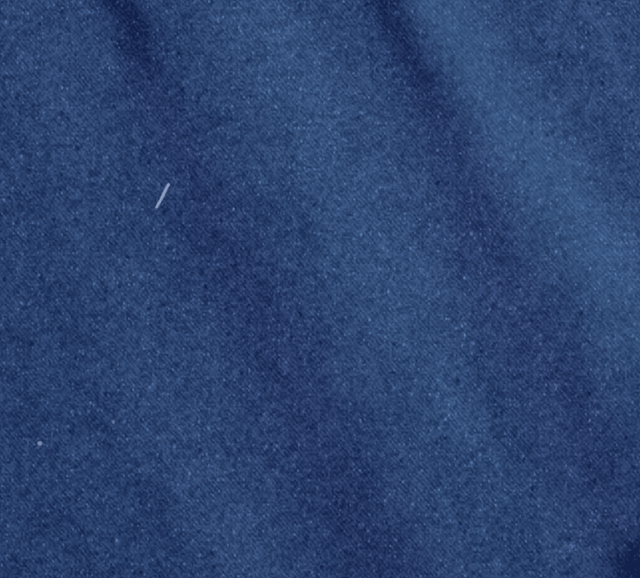
Reproduce this texture procedurally as a WebGL 1 fragment shader.

```glsl
precision highp float;
// Dark blue denim with soft diagonal folds, fine twill, pale flecks and a bit of lint.
uniform vec2 u_resolution;

const vec3 DENIM_MID = vec3(0.172, 0.264, 0.436);
const vec3 DENIM_STEP = vec3(0.041, 0.047, 0.052); // colour change per unit of tone
const vec3 PURPLE_TINT = vec3(0.010, -0.005, 0.002);
const vec3 LINT_COLOR = vec3(0.62, 0.69, 0.82);

float hash(vec2 p) {
  vec3 q = fract(p.xyx * vec3(0.1031, 0.1030, 0.0973));
  q += dot(q, q.yzx + 33.33);
  return fract((q.x + q.y) * q.z);
}

float valueNoise(vec2 p) {
  vec2 cell = floor(p);
  vec2 f = fract(p);
  f = f * f * (3.0 - 2.0 * f);
  float low = mix(hash(cell), hash(cell + vec2(1.0, 0.0)), f.x);
  float high = mix(hash(cell + vec2(0.0, 1.0)), hash(cell + vec2(1.0)), f.x);
  return mix(low, high, f.y);
}

float fbm(vec2 p) {
  float sum = 0.0;
  float amplitude = 0.5;
  for (int i = 0; i < 4; i++) {
    sum += amplitude * valueNoise(p);
    p = mat2(0.8, 0.6, -0.6, 0.8) * p * 2.03 + 17.3;
    amplitude *= 0.5;
  }
  return sum;
}

// Soft band leaning right as it runs down from the top edge.
float fold(vec2 p, float topX, float slope, float width) {
  float d = (p.x - topX - slope * (1.0 - p.y)) / width;
  return exp(-d * d);
}

// Scattered round flecks, one candidate per cell, each with its own strength.
float flecks(vec2 p, float scale, float density, float radius, float seed) {
  vec2 q = p * scale + seed;
  vec2 cell = floor(q);
  vec2 center = 0.3 + 0.4 * vec2(hash(cell + 3.7), hash(cell + 11.9));
  float present = step(1.0 - density, hash(cell + 23.1));
  float strength = 0.35 + 0.65 * hash(cell + 41.3);
  float d = length((fract(q) - center) * vec2(1.0, 0.8));
  return present * strength * (1.0 - smoothstep(radius * 0.4, radius * 1.5, d));
}

float segmentDistance(vec2 p, vec2 a, vec2 b) {
  vec2 ab = b - a;
  return length(p - a - ab * clamp(dot(p - a, ab) / dot(ab, ab), 0.0, 1.0));
}

// Thread-scale tone: twill ribs, yarn grain, pale and dark flecks.
float weave(vec2 p) {
  float wobble = 2.4 * valueNoise(p * 45.0) + 1.2 * valueNoise(p * 120.0);
  float ribs = sin((p.x * 1.08 + p.y * 0.92) * 700.0 + wobble);
  float tone = 0.38 * ribs * (0.5 + valueNoise(p * 60.0 + 5.0));
  tone += 2.3 * (valueNoise(p * 290.0) - 0.5);
  tone += 1.3 * (valueNoise(p * 135.0 + 31.0) - 0.5);
  tone += 2.5 * flecks(p, 115.0, 0.22, 0.22, 7.0);
  tone += 2.9 * flecks(p, 68.0, 0.10, 0.17, 53.0);
  tone -= 1.5 * flecks(p, 80.0, 0.07, 0.26, 91.0);
  return tone;
}

void main() {
  vec2 p = gl_FragCoord.xy / u_resolution.y;
  float aspect = u_resolution.x / u_resolution.y;
  float depth = 1.0 - p.y;

  // Large folds, with edges bent by slow noise.
  vec2 bent = p + vec2(0.05 * (fbm(p * 4.0) - 0.47), 0.0);
  float leftCrease = fold(bent, 0.20, 0.46, 0.035 + 0.09 * depth);
  float rightCrease = fold(bent, 0.665, 0.43, 0.032 + 0.09 * depth);
  float ridge = fold(bent, 0.755, 0.62, 0.075 + 0.06 * depth);
  float middle = fold(bent, 0.44, 0.46, 0.13);
  float leftRise = fold(bent, 0.02, 0.40, 0.07);

  float tone = 0.55 * (p.x - 0.55) + 0.3 * (p.y - 0.5) - 0.08;
  tone -= leftCrease * (0.65 + 1.5 * smoothstep(0.78, 1.0, p.y));
  tone -= rightCrease * (0.75 + 1.5 * smoothstep(0.72, 1.0, p.y));
  tone += ridge * 1.25 * smoothstep(0.15, 0.7, p.y);
  tone += middle * 0.7 * smoothstep(-0.1, 0.5, p.y);
  tone += leftRise * 0.4;

  // Faint streaks along the folds and broad mottling.
  vec2 alongFold = vec2(p.x + 0.45 * p.y, p.y * 0.25);
  tone += 1.1 * (fbm(alongFold * 13.0) - 0.47);
  tone += 1.0 * (fbm(p * 22.0 + 9.0) - 0.47);
  tone += weave(p) * (1.0 - 0.3 * ridge * p.y);

  // Shadow in the lower right corner.
  float cornerDistance = length((p - vec2(aspect, 0.0)) * vec2(1.0, 0.7));
  tone -= 2.6 * (1.0 - smoothstep(0.01, 0.075, cornerDistance));

  vec3 color = DENIM_MID + DENIM_STEP * max(tone, -2.8);
  color += PURPLE_TINT * (leftCrease + rightCrease - middle * 0.6 - ridge);

  // Lint: one short fibre and two specks.
  float fray = 0.004 * (valueNoise(p * 150.0) - 0.5);
  float fibre = segmentDistance(p + fray, vec2(0.272, 0.643), vec2(0.292, 0.681));
  float lint = 0.85 * (1.0 - smoothstep(0.0008, 0.0045, fibre));
  lint += 0.7 * (1.0 - smoothstep(0.002, 0.006, length(p - vec2(0.069, 0.233))));
  lint += 0.4 * (1.0 - smoothstep(0.001, 0.005, length(p - vec2(0.196, 0.27))));
  color = mix(color, LINT_COLOR, lint);

  gl_FragColor = vec4(clamp(color, 0.0, 1.0), 1.0);
}
```
